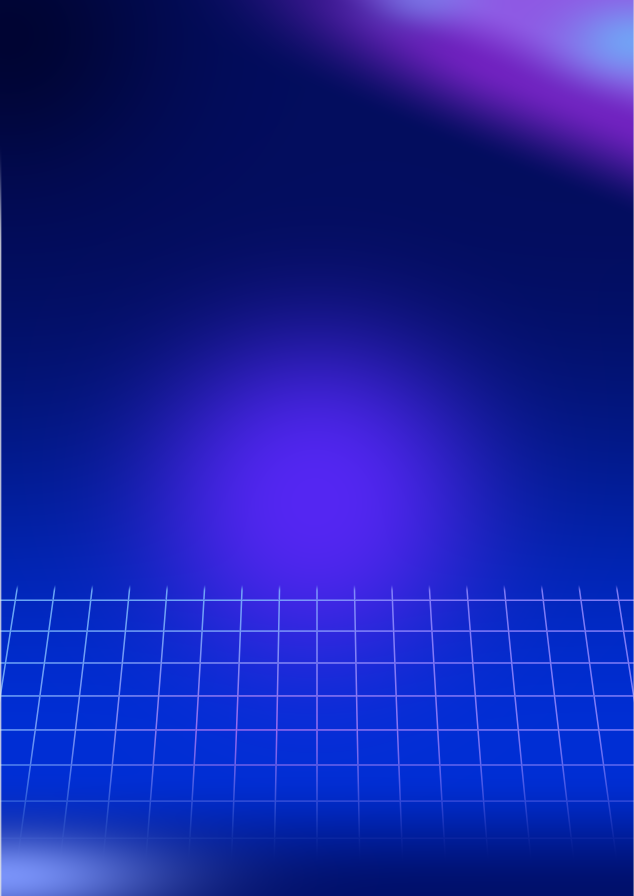
This background is drawn by a Shadertoy shader. Its source:

```glsl
const float ASPECT = 0.708;      // canvas width for a height of one

const vec3 NIGHT   = vec3(0.01, 0.05, 0.37);
const vec3 FLOOR   = vec3(0.00, 0.18, 0.83);
const vec3 DEPTH   = vec3(0.00, 0.06, 0.42);
const vec3 SHADOW  = vec3(0.00, 0.015, 0.19);
const vec3 INDIGO  = vec3(0.33, 0.15, 0.95);
const vec3 VIOLET  = vec3(0.44, 0.13, 0.75);
const vec3 LILAC   = vec3(0.56, 0.34, 0.89);
const vec3 ICE     = vec3(0.45, 0.63, 0.96);
const vec3 MIST    = vec3(0.50, 0.60, 1.00);
const vec3 CYAN    = vec3(0.48, 0.74, 1.00);
const vec3 ORCHID  = vec3(0.72, 0.42, 0.95);
const vec3 PERI    = vec3(0.58, 0.54, 1.00);

const vec2  ORB_CENTRE  = vec2(0.352, 0.440);
const float ORB_RADIUS  = 0.182;
const float BEAM_SLOPE  = 0.40;
const float BEAM_START  = 0.169;
const float GRID_TOP    = 0.346;
const float FIRST_ROW   = 0.3301;
const float ROW_STEP    = 0.03385;
const float ROW_GROWTH  = 0.000586;
const float COLUMN_STEP = 0.0418;
const float COLUMN_FLARE = 0.0196;
const float LINE_WIDTH  = 0.0017;
const float RIM_WIDTH   = 0.0015;

// Soft elliptical spot, one at its centre
float spot(vec2 p, vec2 centre, vec2 radius) {
    vec2 q = (p - centre) / radius;
    return exp(-dot(q, q));
}

// Coverage of a line, given the distance to its axis
float stroke(float d, float width, float pixel) {
    return clamp((0.5 * width - d) / pixel + 0.5, 0.0, 1.0) * min(1.0, width / pixel);
}

float toNearest(float cell) {
    return abs(fract(cell + 0.5) - 0.5);
}

vec3 backdrop(vec2 p) {
    float lift = pow(1.0 - smoothstep(0.17, 0.80, p.y), 1.3);
    vec3 col = mix(NIGHT, FLOOR, lift);
    col = mix(col, DEPTH, 1.0 - smoothstep(0.0, 0.14, p.y));
    col = mix(col, SHADOW, 0.95 * spot(p, vec2(0.01, 0.96), vec2(0.17, 0.16)));
    float orb = exp(-pow(length(p - ORB_CENTRE) / ORB_RADIUS, 2.5));
    return mix(col, INDIGO, orb);
}

// Slanted light in the upper right corner
vec3 addBeam(vec3 col, vec2 p) {
    float inside = (p.x - BEAM_START) * BEAM_SLOPE - (1.0 - p.y);
    float reach = smoothstep(0.17, 0.55, p.x);
    col = mix(col, VIOLET, reach * smoothstep(-0.03, 0.078, inside));
    col = mix(col, LILAC, reach * smoothstep(0.075, 0.145, inside));
    col = mix(col, ICE, 0.45 * spot(p, vec2(0.47, 1.0), vec2(0.06, 0.03)));
    return mix(col, ICE, spot(p, vec2(0.71, 0.953), vec2(0.075, 0.042)));
}

// Perspective floor: rows spread downward, columns flare from the middle
float floorGrid(vec2 p, float pixel) {
    float drop = FIRST_ROW - p.y;
    float rowGap = sqrt(max(ROW_STEP * ROW_STEP + 4.0 * ROW_GROWTH * drop, 1e-6));
    float row = (rowGap - ROW_STEP) / (2.0 * ROW_GROWTH);
    float rows = stroke(toNearest(row) * rowGap, LINE_WIDTH, pixel) * step(-0.5, row);

    float columnGap = COLUMN_STEP + COLUMN_FLARE * (GRID_TOP - p.y);
    float column = (p.x - 0.5 * ASPECT) / columnGap;
    float columns = stroke(toNearest(column) * columnGap, LINE_WIDTH, pixel);
    columns *= 1.0 - smoothstep(GRID_TOP - 0.006, GRID_TOP + 0.002, p.y);

    return max(rows, columns) * smoothstep(0.035, 0.20, p.y);
}

vec3 gridColour(vec2 p) {
    vec3 col = mix(CYAN, PERI, smoothstep(0.25, 0.50, p.x));
    return mix(col, ORCHID, 0.9 * spot(p, vec2(0.28, 0.18), vec2(0.19, 0.09)));
}

void mainImage(out vec4 fragColor, in vec2 fragCoord) {
    vec2 p = fragCoord / iResolution.xy * vec2(ASPECT, 1.0);
    float pixel = 1.0 / iResolution.y;

    vec3 col = addBeam(backdrop(p), p);
    col = mix(col, gridColour(p), 0.85 * floorGrid(p, pixel));

    // Mist in the lower left corner
    col = mix(col, MIST, 0.95 * spot(p, vec2(0.0, 0.022), vec2(0.18, 0.048)));

    // Pale rims at both sides
    float leftRim = stroke(p.x, 2.0 * RIM_WIDTH, pixel) * (1.0 - smoothstep(0.72, 0.84, p.y));
    float rightRim = stroke(ASPECT - p.x, RIM_WIDTH, pixel);
    col = mix(col, vec3(0.9), max(0.8 * leftRim, 0.6 * rightRim));

    fragColor = vec4(col, 1.0);
}
```
